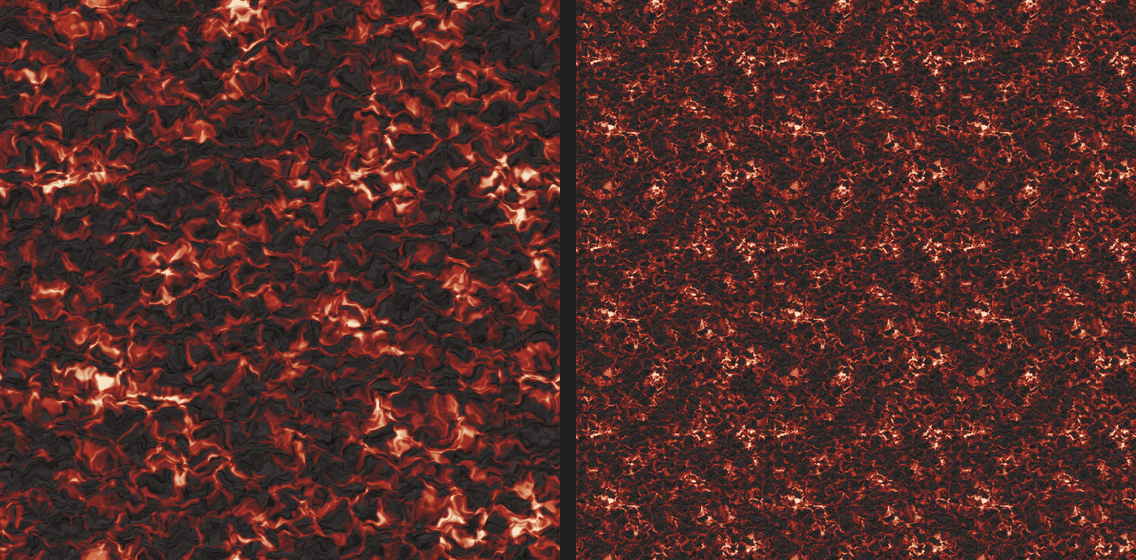
Left, the tile; right, the same tile 3 across and 3 down.
Write a Shadertoy shader that draws this texture.

```glsl
// Smouldering lava crust: dark rock plates parted by frothy glowing veins.
// Warped Voronoi borders plus octaves of gradient noise give a heat value,
// which a colour ramp turns into rock, ember, orange and pale fire. It tiles.

vec2 hash2(vec2 cell, float seed) {
    vec3 h = fract((cell.xyx + seed * 17.3) * vec3(0.1031, 0.1030, 0.0973));
    h += dot(h, h.yzx + 33.33);
    return fract((h.xx + h.yz) * h.zy);
}

vec2 gradientAt(vec2 cell, vec2 period, float seed) {
    float angle = 6.28318 * hash2(mod(cell, period), seed).x;
    return vec2(cos(angle), sin(angle));
}

// Gradient noise wrapping over the unit square, scaled to unit deviation
float noise(vec2 uv, vec2 period, float seed) {
    vec2 p = uv * period, i = floor(p), f = p - i;
    vec2 w = f * f * f * (f * (f * 6.0 - 15.0) + 10.0);
    vec2 e = vec2(1.0, 0.0);
    float a = dot(gradientAt(i, period, seed), f);
    float b = dot(gradientAt(i + e, period, seed), f - e);
    float c = dot(gradientAt(i + e.yx, period, seed), f - e.yx);
    float d = dot(gradientAt(i + 1.0, period, seed), f - 1.0);
    return 4.6 * mix(mix(a, b, w.x), mix(c, d, w.x), w.y);
}

// Gap between the two nearest plate centres: zero along plate borders
float plateDepth(vec2 uv, vec2 period) {
    vec2 p = uv * period, i = floor(p);
    float nearest = 9.0, second = 9.0;
    for (int y = -1; y <= 1; y++) {
        for (int x = -1; x <= 1; x++) {
            vec2 cell = i + vec2(x, y);
            float d = length(cell + hash2(mod(cell, period), 3.0) - p);
            second = min(second, max(nearest, d));
            nearest = min(nearest, d);
        }
    }
    return second - nearest;
}

float rockHeight(vec2 uv) {
    return 0.22 * noise(uv, vec2(30.0, 44.0), 21.0)
         + 0.11 * noise(uv, vec2(70.0, 100.0), 22.0)
         + 0.06 * noise(uv, vec2(150.0, 180.0), 23.0);
}

vec3 heatColour(float heat, vec3 rock) {
    vec3 c = mix(rock, vec3(0.31, 0.15, 0.14), smoothstep(-0.2, 0.12, heat));
    c = mix(c, vec3(0.47, 0.16, 0.15), smoothstep(0.2, 0.8, heat));
    c = mix(c, vec3(0.65, 0.19, 0.15), smoothstep(0.8, 1.35, heat));
    c = mix(c, vec3(0.79, 0.42, 0.27), smoothstep(1.45, 2.0, heat));
    c = mix(c, vec3(0.87, 0.66, 0.52), smoothstep(2.0, 2.6, heat));
    return mix(c, vec3(0.97, 0.88, 0.76), smoothstep(2.6, 3.3, heat));
}

void mainImage(out vec4 fragColor, in vec2 fragCoord) {
    vec2 uv = fragCoord / iResolution.xy;

    // Ragged outlines
    vec2 warp = 0.006 * vec2(noise(uv, vec2(22.0), 1.0), noise(uv, vec2(22.0), 2.0))
              + 0.0022 * vec2(noise(uv, vec2(60.0), 4.0), noise(uv, vec2(60.0), 5.0));
    vec2 q = uv + warp;

    // Heat: veins between plates, hot patches, froth and thin filaments
    float hotPatch = noise(uv, vec2(8.0), 6.0);
    float filament = 1.3 - 1.65 * abs(noise(q, vec2(30.0, 40.0), 7.0));
    float heat = 0.62 * (0.28 - plateDepth(q, vec2(17.0, 24.0))) / 0.2
               + 0.4 * hotPatch
               + 0.3 * noise(q, vec2(20.0, 28.0), 8.0)
               + 0.36 * noise(q, vec2(44.0, 56.0), 9.0)
               + 0.28 * noise(q, vec2(96.0, 120.0), 10.0)
               + 0.35 * filament - 0.08;
    heat *= 1.0 + 0.2 * max(hotPatch, 0.0) * step(0.0, heat);

    // Rock relief lit from the upper left, with fine dark cracks
    float relief = rockHeight(q) - rockHeight(q + vec2(-0.0015, 0.003));
    float crack = smoothstep(0.0, 0.2, abs(noise(q, vec2(18.0, 34.0), 11.0)));
    float shade = clamp(1.0 + relief, 0.65, 1.4) * mix(0.6, 1.0, crack);
    vec3 rock = vec3(0.175, 0.158, 0.156) * shade;

    vec3 colour = heatColour(heat, rock);
    colour *= mix(1.0, shade, 0.35 * smoothstep(-0.2, 0.2, heat) * (1.0 - smoothstep(1.0, 2.0, heat)));
    fragColor = vec4(colour, 1.0);
}
```
